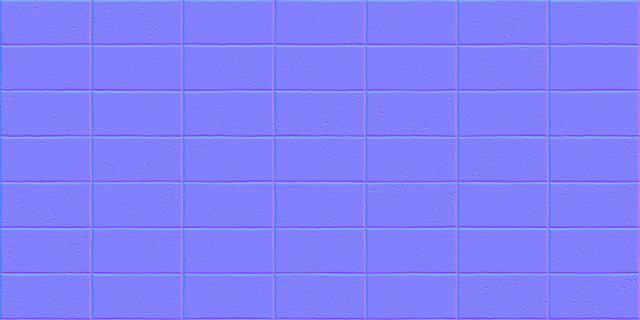
This texture map is drawn by a Shadertoy shader. Its source:

```glsl
// Tangent-space normal map of a stack-bonded block wall with grooved joints and pitted faces.

const vec2  GRID         = vec2(7.0, 7.0);   // blocks across and down
const vec2  SPAN         = vec2(2.0, 1.0);   // canvas size in units of its height
const float BED_WIDTH    = 0.0029;           // falloff of the groove walls
const float HEAD_WIDTH   = 0.0036;
const float BED_DEPTH    = 0.0022;
const float HEAD_DEPTH   = 0.0025;
const float LOWER_SPREAD = 1.4;              // softer wall under each bed joint
const float JOINT_LIFT   = 0.0022;           // bed joints sit slightly high
const float JOINT_WANDER = 0.0018;
const float CHIP_SIZE    = 0.0012;
const float GRAIN_FREQ   = 128.0;
const float GRAIN_HEIGHT = 0.00030;
const float PIT_FREQ     = 128.0;
const float PIT_DEPTH    = 0.0011;
const float SLOPE_STEP   = 0.0010;           // finite difference distance
const float TILT         = 0.002;            // lean of single blocks
const vec3  FLAT_OFFSET  = vec3(0.508, 0.501, 0.490);
const int   SAMPLES      = 2;                // per axis, for smooth edges

float hash(vec2 cell) {
    vec3 q = fract(cell.xyx * vec3(0.1031, 0.1030, 0.0973));
    q += dot(q, q.yzx + 33.33);
    return fract((q.x + q.y) * q.z);
}

float cornerRamp(vec2 cell, vec2 toPoint, vec2 period) {
    float angle = 6.28318 * hash(mod(cell, period) + 0.5);
    return dot(vec2(cos(angle), sin(angle)), toPoint);
}

// Gradient noise that repeats after the given number of cells
float noise(vec2 p, vec2 period) {
    vec2 cell = floor(p), f = p - cell;
    vec2 u = f * f * f * (f * (f * 6.0 - 15.0) + 10.0);
    vec2 e = vec2(1.0, 0.0);
    float low  = mix(cornerRamp(cell, f, period),
                     cornerRamp(cell + e, f - e, period), u.x);
    float high = mix(cornerRamp(cell + e.yx, f - e.yx, period),
                     cornerRamp(cell + e.xx, f - e.xx, period), u.x);
    return mix(low, high, u.y);
}

float tiledNoise(vec2 p, float freq) {
    return noise(p * freq, SPAN * freq);
}

// Groove profile: across is the distance axis, along runs with the joint
float groove(float across, float along, float pitch, float span, float seed, vec2 walls) {
    float index = floor(across / pitch + 0.5);
    float row = mod(index, 7.0) * 3.0 + seed + 0.37;
    float wander = JOINT_WANDER * noise(vec2(along * 6.0, row), vec2(span * 6.0, 256.0))
                 + CHIP_SIZE * noise(vec2(along * 50.0, row + 90.0), vec2(span * 50.0, 256.0));
    float wear = noise(vec2(along * 9.0, row + 40.0), vec2(span * 9.0, 256.0));
    float d = across - index * pitch + wander;
    float width = (d < 0.0 ? walls.x : walls.y) * (1.0 + 0.2 * wear);
    return -(1.0 + 0.5 * wear) * exp(-d * d / (width * width));
}

vec2 blockId(vec2 p) {
    return mod(floor((p - vec2(0.0, JOINT_LIFT)) * GRID / SPAN), GRID);
}

float height(vec2 p) {
    // Joints
    vec2 pitch = SPAN / GRID;
    vec2 bedWalls = BED_WIDTH * vec2(LOWER_SPREAD, 1.0);
    float bed  = BED_DEPTH * groove(p.y - JOINT_LIFT, p.x, pitch.y, SPAN.x, 0.0, bedWalls);
    float head = HEAD_DEPTH * groove(p.x, p.y, pitch.x, SPAN.y, 120.0, vec2(HEAD_WIDTH));

    // Faces: faint grain plus clustered pits, rougher on some blocks
    float rough = mix(0.5, 1.1, hash(blockId(p) + 17.0));
    float patches = smoothstep(-0.45, 0.40, tiledNoise(p, 14.0));
    float grain = GRAIN_HEIGHT * tiledNoise(p, GRAIN_FREQ);
    float pits  = PIT_DEPTH * patches * smoothstep(0.24, 0.50, tiledNoise(p + 0.31, PIT_FREQ));
    return min(bed, head) + rough * (grain - pits);
}

vec3 surfaceColour(vec2 p) {
    vec2 e = vec2(SLOPE_STEP, 0.0);
    vec2 slope = vec2(height(p + e) - height(p - e),
                      height(p + e.yx) - height(p - e.yx)) / (2.0 * SLOPE_STEP);
    vec2 id = blockId(p);
    slope += TILT * (vec2(hash(id + 5.0), hash(id + 71.0)) - 0.5);
    return FLAT_OFFSET + 0.5 * normalize(vec3(-slope, 1.0));
}

void mainImage(out vec4 fragColor, in vec2 fragCoord) {
    vec3 sum = vec3(0.0);
    for (int j = 0; j < SAMPLES; j++)
    for (int i = 0; i < SAMPLES; i++) {
        vec2 offset = (vec2(i, j) + 0.5) / float(SAMPLES) - 0.5;
        sum += surfaceColour((fragCoord + offset) / iResolution.xy * SPAN);
    }
    fragColor = vec4(sum / float(SAMPLES * SAMPLES), 1.0);
}
```
